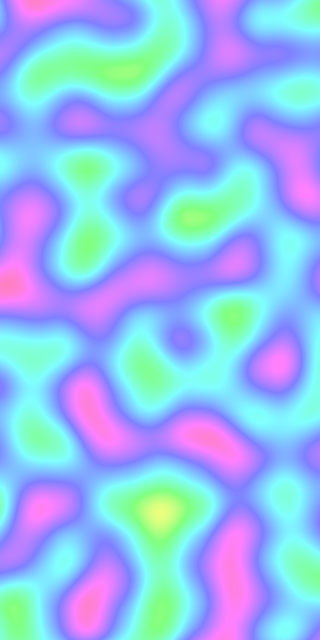
Give the GLSL for this texture, as a Shadertoy shader.

```glsl
const float TAU = 6.28319;
const float CELLS_ACROSS = 4.4;
const float MEAN_HUE = 0.595;
const float HUE_SWING = 0.6;
const float PASTEL = 0.5;
const vec2 SEED = vec2(17.3, 41.7);

// Sine-free hash of a lattice point to 0..1
float hash(vec2 cell) {
    vec3 p = fract(cell.xyx * 0.1031);
    p += dot(p, p.yzx + 33.33);
    return fract((p.x + p.y) * p.z);
}

// Unit gradient with a random direction
vec2 gradient(vec2 cell) {
    float angle = TAU * hash(cell);
    return vec2(cos(angle), sin(angle));
}

// Height of the slope anchored at one cell corner
float slope(vec2 cell, vec2 local, vec2 corner) {
    return dot(gradient(cell + corner), local - corner);
}

// Gradient noise with quintic blending
float gradientNoise(vec2 p) {
    vec2 cell = floor(p);
    vec2 f = fract(p);
    vec2 blend = f * f * f * (f * (f * 6.0 - 15.0) + 10.0);
    float bottom = mix(slope(cell, f, vec2(0, 0)), slope(cell, f, vec2(1, 0)), blend.x);
    float top = mix(slope(cell, f, vec2(0, 1)), slope(cell, f, vec2(1, 1)), blend.x);
    return mix(bottom, top, blend.y);
}

// Fully saturated hue lifted towards white
vec3 pastelHue(float hue, float lift) {
    vec3 wheel = abs(fract(hue + vec3(0.0, 2.0, 1.0) / 3.0) * 6.0 - 3.0) - 1.0;
    return mix(clamp(wheel, 0.0, 1.0), vec3(1.0), lift);
}

void mainImage(out vec4 fragColor, in vec2 fragCoord) {
    vec2 uv = fragCoord / iResolution.x;
    float field = gradientNoise(uv * CELLS_ACROSS + SEED);
    float hue = MEAN_HUE + HUE_SWING * field;
    fragColor = vec4(pastelHue(hue, PASTEL), 1.0);
}
```
